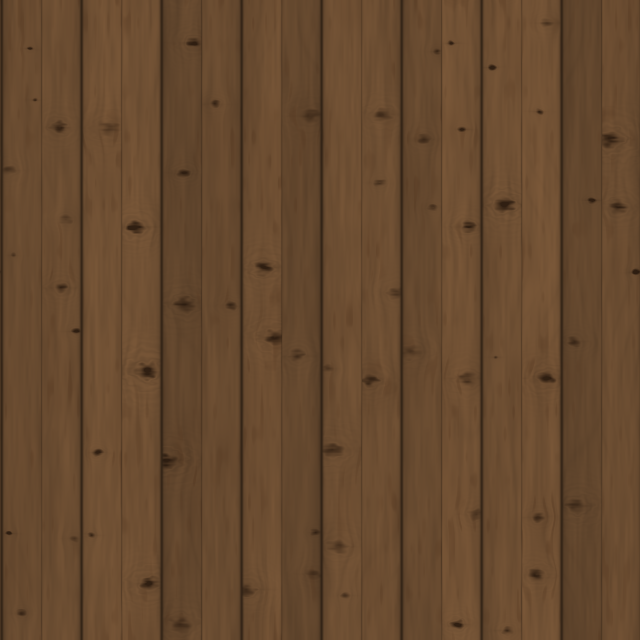
A WebGL 2 fragment shader for this texture:

```glsl
#version 300 es
precision highp float;
// Eight upright brown boards, each grooved down its middle into two strips.
// Every strip has its own tone, stretched-noise grain and hashed knots;
// the grain bends around the knots, and the seams are shaded on top.

#define BOARDS 8.0
#define SEAM_SHIFT 0.0026
#define SEAM_WIDTH 0.0024
#define GROOVE_WIDTH 0.0013
#define KNOT_ROWS 8.0
#define KNOT_DENSITY 0.50
#define GRAIN_AMOUNT 0.17
#define STAIN_AMOUNT 0.10

uniform vec2 u_resolution;
out vec4 fragColor;

const vec3 WOOD = vec3(0.425, 0.305, 0.196);
const vec3 STAIN = vec3(0.33, 0.215, 0.125);
const vec3 KNOT = vec3(0.16, 0.10, 0.055);
const vec3 SEAM = vec3(0.17, 0.12, 0.075);

// Brightness of each strip, left to right
const float TONE[16] = float[](
    0.97, 0.99, 1.05, 1.05, 0.91, 0.97, 1.02, 0.91,
    1.02, 1.01, 0.96, 1.05, 1.02, 1.06, 0.90, 1.00);

vec3 hash3(vec2 p) {
    vec3 q = fract(p.xyx * vec3(0.1031, 0.1030, 0.0973));
    q += dot(q, q.yxz + 33.33);
    return fract((q.xxy + q.yzz) * q.zyx);
}

float noise(vec2 p) {
    vec2 i = floor(p), f = fract(p);
    f = f * f * (3.0 - 2.0 * f);
    vec2 e = vec2(0.0, 1.0);
    return mix(mix(hash3(i).x, hash3(i + e.yx).x, f.x),
               mix(hash3(i + e.xy).x, hash3(i + e.yy).x, f.x), f.y);
}

float bell(float d, float width) {
    return exp(-d * d / (width * width));
}

// Returns knot darkness, ring shading and sideways grain shift
vec3 knots(vec2 p, float strip) {
    vec3 sum = vec3(0.0);
    float row = floor(p.y * KNOT_ROWS);
    float rough = noise(p * vec2(110.0, 190.0) + strip * 17.0) - 0.5;
    float fibre = noise(p * vec2(70.0, 330.0) + strip * 9.0);
    for (float j = -1.0; j <= 1.0; j++) {
        vec2 cell = vec2(strip, mod(row + j, KNOT_ROWS));
        vec3 place = hash3(cell + 3.7);
        vec3 look = hash3(cell * 1.7 + 41.3);
        float present = step(place.z, KNOT_DENSITY);
        vec2 center = vec2((strip + 0.1 + 0.8 * place.x) / (2.0 * BOARDS),
                           (row + j + 0.1 + 0.8 * place.y) / KNOT_ROWS);
        float radius = mix(0.0028, 0.0105, look.x);
        vec2 q = (p - center) / (radius * vec2(1.35, 1.0));
        float d = length(q) + rough * 0.9;
        float strength = present * mix(0.35, 0.95, look.y);
        // Dark heart with a softer, broken body and side streaks
        float heart = 0.55 * exp(-d * d * 2.5);
        float body = (1.0 - smoothstep(0.6, 1.5, d)) * mix(0.2, 0.65, fibre);
        float streak = 0.5 * fibre * exp(-abs(q.y) * 1.5 - abs(q.x) * 0.55);
        sum.x += strength * (heart + body + streak);
        // Faint growth rings around the larger knots
        float fade = smoothstep(1.0, 1.8, d) * exp(-d * 0.42);
        sum.y += strength * look.x * fade * sin(d * 6.0);
        sum.z += present * q.x * radius * exp(-dot(q, q) * 0.12);
    }
    return sum;
}

// Fine fibres, broad streaks and wavy growth lines, about zero on average
float grain(vec2 p, float strip) {
    vec2 o = vec2(strip * 23.0, strip * 7.0);
    float fine = noise(p * vec2(250.0, 24.0) + o) - 0.5;
    float medium = noise(p * vec2(120.0, 7.0) + o) - 0.5;
    float broad = noise(p * vec2(38.0, 3.0) + o) - 0.5;
    float field = p.x * 34.0 + 3.0 * noise(p * vec2(16.0, 5.0) + o);
    float line = pow(0.5 + 0.5 * sin(field * 6.2832), 6.0) - 0.22;
    line *= noise(p * vec2(30.0, 9.0) + o + 5.0);
    return 0.42 * fine + 0.48 * medium + 0.35 * broad - 0.22 * line;
}

void main() {
    vec2 p = gl_FragCoord.xy / u_resolution;
    p.x = fract(p.x - SEAM_SHIFT);
    float strip = floor(p.x * BOARDS * 2.0);
    vec3 knot = knots(p, strip);
    vec2 bent = p - vec2(knot.z * 0.8, 0.0);

    // Strip tone, grain and reddish-brown stains
    vec3 color = WOOD * TONE[int(strip)];
    color *= 1.0 + GRAIN_AMOUNT * grain(bent, strip) + 0.11 * knot.y;
    float blotch = noise(p * vec2(26.0, 10.0) + strip * 31.0);
    float flecks = noise(bent * vec2(150.0, 28.0) + strip * 13.0);
    color = mix(color, STAIN, STAIN_AMOUNT * smoothstep(0.4, 0.9, blotch));
    color = mix(color, STAIN, 0.40 * smoothstep(0.70, 0.95, flecks) * blotch);
    color = mix(color, KNOT, clamp(knot.x, 0.0, 0.9));

    // Dark seams between boards, faint grooves down their middles
    float seam = abs(fract(p.x * BOARDS + 0.5) - 0.5) / BOARDS;
    float groove = abs(fract(p.x * BOARDS) - 0.5) / BOARDS;
    float wear = 0.7 + 0.3 * noise(vec2(strip * 5.0, p.y * 30.0));
    color *= 1.0 - 0.17 * exp(-seam / 0.006);
    color = mix(color, SEAM, 0.80 * bell(seam, SEAM_WIDTH));
    color = mix(color, SEAM, 0.38 * wear * bell(groove, GROOVE_WIDTH));
    fragColor = vec4(color, 1.0);
}
```
